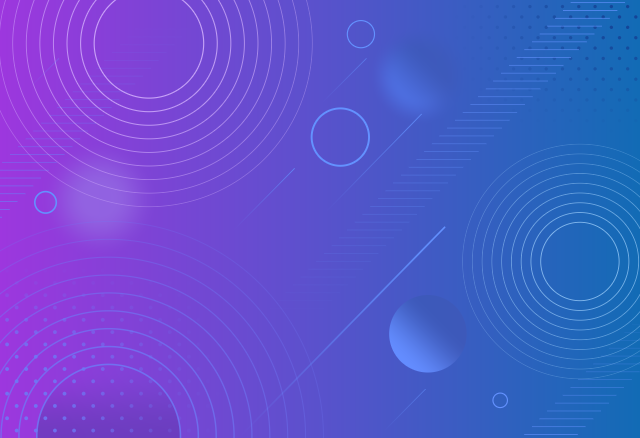
Reproduce this background procedurally as a Shadertoy shader.

```glsl
// Draws a violet-to-blue gradient with fading concentric rings, hatching, dots, streaks and soft spheres.
// Lengths are in units of the canvas height.

const vec3 VIOLET   = vec3(0.615, 0.215, 0.87);
const vec3 MID_BLUE = vec3(0.35, 0.32, 0.80);
const vec3 DEEP_SEA = vec3(0.07, 0.42, 0.71);
const vec3 SKY      = vec3(0.39, 0.57, 1.0);
const vec3 LILAC    = vec3(0.85, 0.72, 1.0);
const vec3 ICE      = vec3(0.64, 0.83, 1.0);
const vec3 IRIS     = vec3(0.43, 0.47, 0.96);
const vec3 NAVY     = vec3(0.08, 0.25, 0.58);
const vec3 SHADE    = vec3(0.24, 0.35, 0.73);

// Antialiased coverage of a signed distance
float cover(float d, float px) {
    return clamp(0.5 - d / px, 0.0, 1.0);
}

float circleLine(vec2 p, vec2 center, float radius, float halfWidth, float px) {
    return cover(abs(length(p - center) - radius) - halfWidth, px);
}

// Nine concentric rings; opacity runs from alpha.x inside to alpha.y outside
float ringSet(vec2 p, vec2 center, float radius, float gap, float halfWidth, vec2 alpha, float px) {
    float r = length(p - center) - radius;
    float i = clamp(round(r / gap), 0.0, 8.0);
    float thin = mix(1.0, 0.6, i / 8.0);
    return cover(abs(r - i * gap) - halfWidth * thin, px) * mix(alpha.x, alpha.y, i / 8.0);
}

// Staircase of horizontal dashes that fades out from its first row
float hatch(vec2 p, vec2 start, vec2 stride, float size, float rows, float px) {
    float i = clamp(round((p.y - start.y) / stride.y), 0.0, rows - 1.0);
    vec2 q = p - start - i * stride;
    float d = max(abs(q.y) - 0.0009, abs(q.x - 0.5 * size) - 0.5 * size);
    return cover(d, px) * (1.0 - i / rows);
}

// Line that fades from head to tail
float streak(vec2 p, vec2 head, vec2 tail, float halfWidth, float px) {
    vec2 axis = tail - head;
    float t = clamp(dot(p - head, axis) / dot(axis, axis), 0.0, 1.0);
    return cover(length(p - head - t * axis) - halfWidth, px) * (1.0 - t);
}

// Dot grid with every other row moved by half a cell
float dots(vec2 p, vec2 origin, vec2 cell, float radius, float px) {
    float row = round((p.y - origin.y) / cell.y);
    float x = p.x - origin.x - 0.5 * cell.x * mod(row, 2.0);
    vec2 q = vec2(x - cell.x * round(x / cell.x), p.y - origin.y - row * cell.y);
    return cover(length(q) - radius, px);
}

// Position along the lower-left to upper-right diagonal of a disc, 0 to 1
float diagonal(vec2 p, vec2 center, float radius) {
    return clamp(0.5 + dot(p - center, vec2(0.354)) / radius, 0.0, 1.0);
}

void mainImage(out vec4 fragColor, in vec2 fragCoord) {
    float px = 1.0 / iResolution.y;
    vec2 p = fragCoord * px;
    float across = fragCoord.x / iResolution.x;

    // Backdrop
    vec3 col = across < 0.5 ? mix(VIOLET, MID_BLUE, across * 2.0)
                            : mix(MID_BLUE, DEEP_SEA, across * 2.0 - 1.0);

    // Soft glow and blurred sphere
    float haze = 1.0 - smoothstep(0.03, 0.135, length(p - vec2(0.228, 0.545)));
    col = mix(col, vec3(0.58, 0.42, 0.89), haze * 0.8);
    vec2 blurCenter = vec2(0.958, 0.828);
    float blur = 1.0 - smoothstep(0.05, 0.115, length(p - blurCenter));
    vec3 blurTint = mix(vec3(0.31, 0.45, 0.9), SHADE, smoothstep(0.1, 0.75, diagonal(p, blurCenter, 0.09)));
    col = mix(col, blurTint, blur * 0.85);

    // Shaded disc behind the lower rings
    vec2 lowCenter = vec2(0.248, 0.004);
    float lowDisc = cover(length(p - lowCenter) - 0.164, px);
    col = mix(col, vec3(0.40, 0.23, 0.72), lowDisc * 0.75 * (1.0 - smoothstep(0.0, 0.165, p.y)));

    // Dot fields
    float lowFade = (1.0 - smoothstep(0.05, 0.54, p.x)) * (1.0 - smoothstep(0.15, 0.42, p.y));
    col = mix(col, IRIS, 0.9 * lowFade * dots(p, vec2(0.038, 0.017), vec2(0.0437, 0.0281), 0.0043, px));
    float topFade = smoothstep(1.0, 1.45, p.x) * smoothstep(0.67, 0.97, p.y);
    col = mix(col, NAVY, 0.9 * topFade * dots(p, vec2(1.433, 0.985), vec2(0.0372, 0.0237), 0.0038, px));

    // Hatching
    col = mix(col, SKY, 0.8 * hatch(p, vec2(1.303, 0.994), vec2(-0.0176, -0.0179), 0.124, 40.0, px));
    col = mix(col, IRIS, 0.85 * hatch(p, vec2(-0.12, 0.504), vec2(0.0179), 0.124, 25.0, px));
    col = mix(col, SKY, 0.65 * hatch(p, vec2(1.197, 0.008), vec2(0.0176, 0.0179), 0.122, 16.0, px));

    // Concentric rings
    col = mix(col, LILAC, ringSet(p, vec2(0.340, 0.901), 0.125, 0.031, 0.0013, vec2(0.8, 0.35), px));
    col = mix(col, IRIS, ringSet(p, lowCenter, 0.164, 0.0408, 0.0018, vec2(0.85, 0.25), px));
    col = mix(col, ICE, ringSet(p, vec2(1.324, 0.403), 0.0895, 0.0223, 0.001, vec2(0.75, 0.28), px));

    // Diagonal streaks
    float streaks = streak(p, vec2(1.015, 0.481), vec2(0.55, 0.005), 0.0019, px);
    streaks += 0.85 * streak(p, vec2(0.962, 0.739), vec2(0.745, 0.517), 0.001, px);
    streaks += 0.75 * streak(p, vec2(0.672, 0.615), vec2(0.534, 0.475), 0.0009, px);
    streaks += 0.6 * streak(p, vec2(0.836, 0.866), vec2(0.735, 0.765), 0.0009, px);
    streaks += 0.6 * streak(p, vec2(0.971, 0.111), vec2(0.878, 0.017), 0.0009, px);
    streaks += 0.4 * streak(p, vec2(0.134, 0.866), vec2(0.067, 0.799), 0.0009, px);
    col = mix(col, SKY, min(streaks, 1.0));

    // Sphere and single rings
    vec2 ballCenter = vec2(0.977, 0.238);
    float lit = diagonal(p, ballCenter, 0.0885);
    vec3 ballTint = mix(vec3(0.39, 0.55, 1.0), SHADE, smoothstep(0.0, 0.75, lit));
    col = mix(col, ballTint, cover(length(p - ballCenter) - 0.0885, px));
    float loops = circleLine(p, vec2(0.777, 0.687), 0.0655, 0.0022, px);
    loops += circleLine(p, vec2(0.824, 0.922), 0.031, 0.0013, px);
    loops += circleLine(p, vec2(0.104, 0.538), 0.0245, 0.0018, px);
    loops += circleLine(p, vec2(1.142, 0.086), 0.0165, 0.0013, px);
    col = mix(col, SKY, min(loops, 1.0));

    fragColor = vec4(col, 1.0);
}
```
